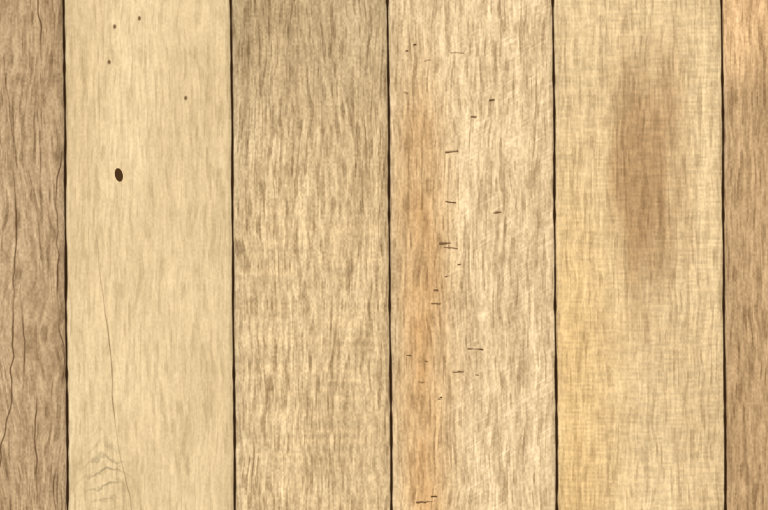
Write a Shadertoy shader that draws this texture.

```glsl
// Six weathered upright boards with dark, slightly leaning seams.
// Each board has its own tone and stretched-noise grain; cracks, holes,
// scratches, nicks and stains are layered on chosen boards.
#define FIRST_SEAM 0.129 // lengths are in canvas heights
#define PITCH 0.3205
#define LEAN 0.008
#define SEAM_HALF 0.0021
#define GRAIN 0.36
#define NICKS 26
#define HOLES 4
#define PX (1.0 / iResolution.y)

const vec3 SEAM_COLOR = vec3(0.2, 0.13, 0.07);
const vec3 CRACK_COLOR = vec3(0.31, 0.21, 0.12);
const vec3 STAIN = vec3(0.81, 0.75, 0.7);
const vec3 RUST = vec3(0.93, 0.86, 0.78);
const vec3 BOARD[6] = vec3[6](
  vec3(0.72, 0.6, 0.45), vec3(0.9, 0.79, 0.6), vec3(0.83, 0.71, 0.53),
  vec3(0.88, 0.76, 0.58), vec3(0.88, 0.76, 0.57), vec3(0.75, 0.61, 0.44));
const float ROUGHNESS[6] = float[6](1.2, 0.5, 1.2, 1.05, 0.75, 1.1);
const float WANDER[6] = float[6](0.07, 0.02, 0.035, 0.012, 0.01, 0.012);

float hash(vec2 p) {
  vec3 q = fract(p.xyx * 0.1031);
  q += dot(q, q.yzx + 33.33);
  return fract((q.x + q.y) * q.z);
}

float noise(vec2 p) {
  vec2 i = floor(p), f = fract(p);
  f *= f * (3.0 - 2.0 * f);
  return mix(mix(hash(i), hash(i + vec2(1, 0)), f.x),
             mix(hash(i + vec2(0, 1)), hash(i + 1.0), f.x), f.y);
}

// Layered noise centred on zero
float drift(vec2 p) {
  float sum = -0.5, amp = 0.533;
  for (int i = 0; i < 4; i++) {
    sum += amp * noise(p);
    p = p * 2.03 + 17.3;
    amp *= 0.5;
  }
  return sum;
}

float seamX(float i) { return FIRST_SEAM + PITCH * i + 0.008 * sin(2.0 * i); }

// Soft coverage of a shape whose edge lies at distance zero
float cover(float d) { return 1.0 - smoothstep(-PX, PX, d); }

// Soft bump, one at the centre
float bump(vec2 d) { return exp(-dot(d, d)); }

void mainImage(out vec4 fragColor, in vec2 fragCoord) {
  vec2 p = fragCoord / iResolution.y;
  float x = p.x + LEAN * (p.y - 0.5) + 0.003 * drift(vec2(p.y * 12.0, 3));

  // Board index, nearest seam, position across the board
  int id = 0;
  float seamDist = 1.0;
  for (int i = 0; i < 5; i++) {
    float d = x - seamX(float(i));
    if (d > 0.0) id = i + 1;
    if (abs(d) < abs(seamDist)) seamDist = d;
  }
  float n = float(id), u = (x - seamX(n - 1.0)) / PITCH;

  // Blotches, streaks, wavy fibres, short dark pores, speckle
  vec2 seed = n * vec2(19.7, 7.3), g = p + seed;
  float blotch = drift(p * vec2(9, 3.5) + seed);
  g.x += WANDER[id] * drift(p * vec2(7, 2.5) + seed);
  g.x += 0.006 * noise(p * vec2(25, 18));
  float streak = drift(g * vec2(60, 4));
  float fibre = noise(g * vec2(190, 16)) + noise(g * vec2(300, 50)) - 1.0;
  float pore = smoothstep(0.58, 0.85, noise(g * vec2(210, 26) + 40.0));
  float speckle = noise(p * vec2(290, 220)) - 0.5;
  float grain = 0.32 * streak + 0.42 * fibre - 0.36 * pore + 0.36 * speckle + 0.05;
  vec3 col = BOARD[id] * (1.02 + 0.15 * blotch * vec3(0.8, 1, 1.25));
  col *= 1.0 + GRAIN * ROUGHNESS[id] * grain * vec3(0.88, 1, 1.15);

  float dark = 0.0; // coverage of cracks, holes and nicks
  if (id == 0) { // broken flowing cracks
    for (int i = 0; i < 4; i++) {
      float k = float(i);
      float path = 0.012 + 0.03 * k + 0.06 * drift(vec2(p.y * 3.0, k * 5.0));
      path += 0.006 * noise(vec2(p.y * 40.0, k));
      float gap = smoothstep(-0.05, 0.2, drift(vec2(p.y * 7.0, k * 9.0 + 2.0)));
      dark = max(dark, gap * 0.7 * cover(abs(p.x - path) - 0.0012));
    }
  } else if (id == 1) { // wormholes, hairline crack, feathered figure
    vec2 h = p - vec2(0.233, 0.657);
    dark = cover(length(h * vec2(1.7, 1) + vec2(0.25 * h.y, 0)) - 0.013);
    for (int i = 0; i < HOLES; i++) {
      float k = float(i);
      vec2 c = vec2(0.15, 0.78) + vec2(0.29, 0.2) * vec2(hash(vec2(k, 3)), hash(vec2(k, 8)));
      dark = max(dark, 0.7 * cover(length((p - c) * vec2(1, 0.7)) - 0.0028));
    }
    float path = 0.25 - 0.12 * p.y + 0.025 * drift(vec2(p.y * 6.0, 1));
    float fade = smoothstep(0.62, 0.4, p.y) * (0.3 + 0.7 * noise(vec2(p.y * 25.0, 5)));
    dark = max(dark, 0.55 * fade * cover(abs(p.x - path) - 0.0009));
    float arcs = sin(260.0 * (p.y + 6.0 * pow(abs(p.x - 0.215), 2.0)) + 16.0 * drift(p * 30.0));
    vec2 d = (p - vec2(0.205, 0.07)) / vec2(0.035, 0.06);
    col *= 1.0 - 0.18 * smoothstep(0.2, 1.0, arcs) * bump(d);
  } else if (id == 2) { // shaded top, faint cross-cut bands
    col *= 1.02 - 0.1 * smoothstep(0.5, 1.0, p.y) - 0.04 * smoothstep(0.3, 0.0, u);
    col *= 1.0 + 0.08 * (noise(p * vec2(9, 110)) - 0.5) * smoothstep(0.75, 0.5, p.y);
  } else if (id == 3) { // rusty band, slanted scratches, level nicks
    float rust = bump(vec2((u - 0.2) / 0.16, 0)) * smoothstep(1.0, 0.6, p.y);
    col *= mix(vec3(1), RUST, rust * (0.95 + 0.9 * drift(p * vec2(35, 12))));
    float scratch = smoothstep(0.6, 0.95, noise(mat2(19, -130, 11, 226) * p));
    col += 0.09 * scratch * smoothstep(0.2, 0.5, u) * noise(p * vec2(40, 30));
    for (int i = 0; i < NICKS; i++) {
      float k = float(i);
      vec2 d = p - vec2(seamX(2.1 + 0.58 * hash(vec2(k, 11))), hash(vec2(k, 23)));
      d.y += 0.25 * d.x * (hash(vec2(k, 31)) - 0.5) + 0.003 * noise(p * 150.0);
      float reach = 0.001 + 0.014 * pow(hash(vec2(k, 47)), 2.0);
      float nick = cover(length(vec2(max(abs(d.x) - reach, 0.0), d.y)) - 0.0013);
      dark = max(dark, nick * (0.35 + 0.6 * noise(vec2(p.x * 90.0, k))));
    }
  } else if (id == 4) { // tapering stain, honey tint, fine weave
    vec2 d = p - vec2(1.268, 0.65);
    d.x += 0.07 * drift(p * vec2(28, 6));
    float stain = bump(d / vec2(0.088 + 0.1 * d.y, 0.26));
    stain = smoothstep(0.15, 0.9, stain + 0.4 * drift(p * vec2(45, 9)));
    col *= mix(vec3(1), STAIN, stain);
    col *= 1.0 - vec3(0, 0.03, 0.1) * smoothstep(0.6, 0.1, u) * smoothstep(0.9, 0.3, p.y);
    col *= 0.97 + 0.09 * noise(p * vec2(45, 250));
  } else { // paler upper end
    col *= 1.0 + 0.17 * smoothstep(0.78, 0.95, p.y + 0.15 * blotch);
  }
  col = mix(col, CRACK_COLOR, dark);

  // Seams: soft shading, worn pale edge, uneven dark gap
  float edge = abs(seamDist);
  col *= 1.0 - 0.18 * exp(-edge / 0.006);
  col += 0.08 * bump(vec2(seamDist / 0.003 - 2.0, 0)) * noise(vec2(p.y * 20.0, n));
  float gapHalf = SEAM_HALF * (0.5 + 0.9 * noise(vec2(p.y * 45.0, p.x)));
  col = mix(col, SEAM_COLOR, cover(edge - gapHalf));
  fragColor = vec4(clamp(col, 0.0, 1.0), 1);
}
```
